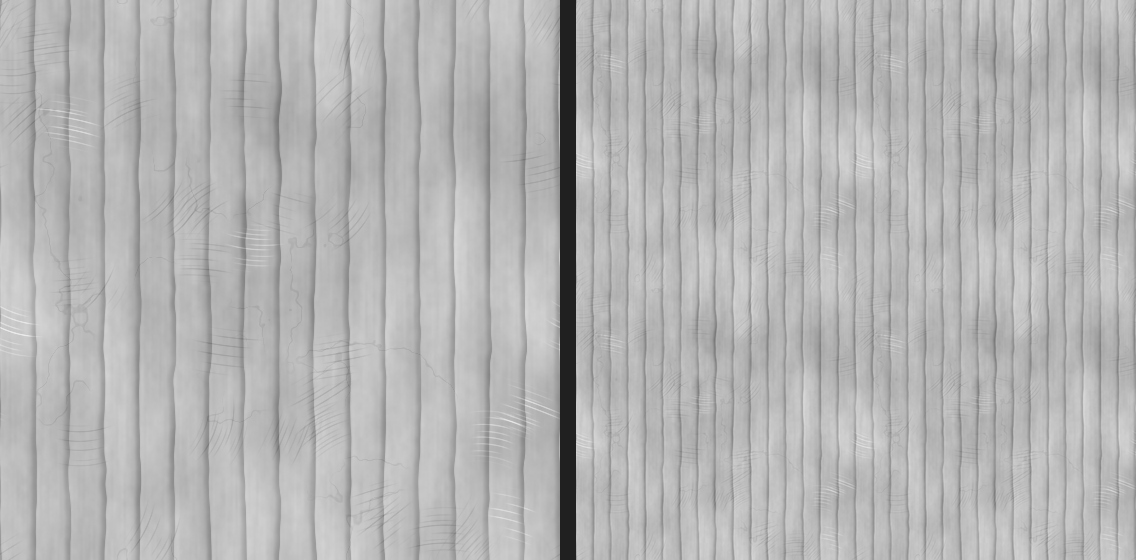
Left: one tile. Right: repeated 2 by 2.
Reproduce this texture procedurally as a WebGL 1 fragment shader.

```glsl
precision highp float;
// Sixteen worn grey vertical planks, each shaded towards a wavering seam.
// Wrapping value noise makes the stains, grain and cracks; a loop of
// wrapped clusters scatters groups of curved parallel scratches.

uniform vec2 u_resolution;

float hash(vec2 p) {
  return fract(sin(dot(p, vec2(127.1, 311.7))) * 43758.545);
}

// Value noise on a grid of whole cells, repeating once per canvas
float noise(vec2 uv, vec2 cells, float seed) {
  vec2 p = uv * cells;
  vec2 i = floor(p);
  vec2 f = fract(p);
  f = f * f * (3.0 - 2.0 * f);
  vec2 a = mod(i, cells) + seed;
  vec2 b = mod(i + 1.0, cells) + seed;
  return mix(mix(hash(a), hash(vec2(b.x, a.y)), f.x),
             mix(hash(vec2(a.x, b.y)), hash(b), f.x), f.y);
}

float fbm(vec2 uv, vec2 cells, float seed) {
  float sum = 0.0;
  float weight = 0.5;
  for (int i = 0; i < 5; i++) {
    sum += weight * noise(uv, cells, seed + float(i) * 7.3);
    cells *= 2.0;
    weight *= 0.5;
  }
  return sum / 0.96875;
}

// Clusters of bowed parallel scratches: a few pale, most dark
float scratches(vec2 uv, float pixel) {
  float sum = 0.0;
  for (int i = 0; i < 36; i++) {
    float id = float(i);
    float pale = step(id, 5.5);
    vec2 centre = vec2(hash(vec2(id, 1.7)), hash(vec2(id, 5.2)));
    vec2 d = fract(uv - centre + 0.5) - 0.5;
    float turn = hash(vec2(id, 9.1));
    float angle = mix(mix(-0.4, 1.3, turn), (turn - 0.7) * 0.7, pale);
    float c = cos(angle);
    float s = sin(angle);
    vec2 q = vec2(c * d.x + s * d.y, c * d.y - s * d.x);
    q.y += (hash(vec2(id, 3.4)) - 0.5) * 7.0 * q.x * q.x;

    float gap = mix(0.008, 0.016, hash(vec2(id, 6.6)));
    float row = floor(q.y / gap);
    float r = hash(vec2(row, id + 20.3));
    float shift = hash(vec2(row, id + 70.9)) - 0.5;
    float away = abs(q.y - (row + 0.25 + 0.5 * r) * gap);
    float line = 1.0 - smoothstep(0.0003, 0.0003 + pixel, away);
    float reach = abs(q.x - shift * 0.04) / mix(0.025, 0.06, r);
    line *= 1.0 - smoothstep(0.3, 1.0, reach);
    line *= 1.0 - smoothstep(0.02, 0.055, abs(q.y));
    sum += line * (0.4 + 0.6 * r) * mix(-0.075, 0.14, pale);
  }
  return sum;
}

void main() {
  vec2 uv = gl_FragCoord.xy / u_resolution;
  float pixel = 1.0 / min(u_resolution.x, u_resolution.y);

  // Plank coordinate with gently wavering seams
  float x = uv.x * 16.0 - 0.02;
  x += (noise(uv, vec2(16.0, 13.0), 3.0) - 0.5) * 0.09;
  x += (noise(uv, vec2(16.0, 37.0), 8.0) - 0.5) * 0.04;
  float plank = mod(floor(x), 16.0);
  float across = fract(x);

  // Cloudy stains, plank tones and pale rubbed spots
  float tone = 0.752 + (hash(vec2(plank, 4.8)) - 0.5) * 0.02;
  tone += (fbm(uv, vec2(4.0, 4.0), 11.0) - 0.5) * 0.20;
  tone += (fbm(uv, vec2(16.0, 5.0), 23.0) - 0.5) * 0.14;
  tone += 0.05 * smoothstep(0.66, 0.9, fbm(uv, vec2(9.0, 6.0), 31.0));

  // Vertical streaks and fine grain
  tone += (noise(uv, vec2(220.0, 9.0), 41.0) - 0.5) * 0.022;
  tone += (noise(uv, vec2(110.0, 16.0), 47.0) - 0.5) * 0.016;
  tone += (fbm(uv, vec2(90.0, 70.0), 53.0) - 0.5) * 0.035;

  // Hairline cracks along noise contours, only in patches
  float contour = abs(fbm(uv, vec2(7.0, 7.0), 61.0) - 0.5);
  float patches = smoothstep(0.55, 0.75, noise(uv, vec2(9.0, 9.0), 67.0));
  tone -= 0.045 * patches * (1.0 - smoothstep(0.002, 0.009, contour));

  tone += scratches(uv, pixel);

  // Soft shadow before each seam, crisp edge and light lip after it
  float edge = 1.0 - smoothstep(1.0 - max(0.03, 18.0 * pixel), 1.0, across);
  float shadow = 0.035 * smoothstep(0.5, 0.9, across)
               + 0.125 * smoothstep(0.76, 0.97, across);
  tone -= shadow * edge * mix(0.75, 1.2, noise(uv, vec2(16.0, 9.0), 73.0));
  tone += 0.02 * exp(-across * 9.0) * smoothstep(0.0, 0.03, across);

  gl_FragColor = vec4(vec3(clamp(tone, 0.45, 0.92)), 1.0);
}
```
